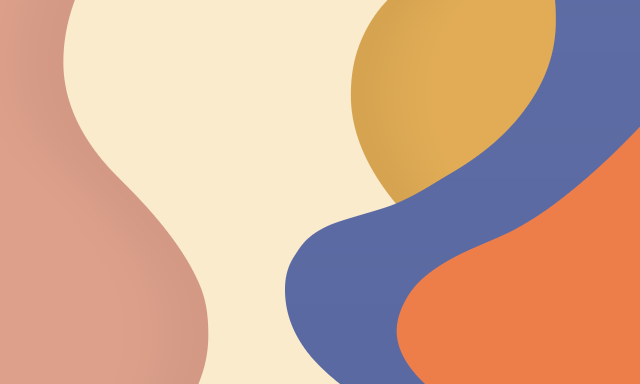
Give the GLSL for this background, as a WebGL 2 fragment shader.

```glsl
#version 300 es
precision highp float;
// Flat abstract background: flowing rose, gold, blue and orange shapes on cream.

uniform vec2 u_resolution;
out vec4 fragColor;

const vec3 CREAM  = vec3(0.980, 0.920, 0.802);
const vec3 ROSE   = vec3(0.865, 0.628, 0.543);
const vec3 GOLD   = vec3(0.882, 0.675, 0.335);
const vec3 BLUE   = vec3(0.360, 0.416, 0.638);
const vec3 ORANGE = vec3(0.930, 0.495, 0.285);

const float ROSE_SHADE = 0.045;  // darkening beside the rose edge
const float GOLD_SHADE = 0.05;   // darkening beside the gold edge
const float SHADE_WIDTH = 0.14;  // reach of both shades, in canvas widths

// Edge knots from top to bottom: height, horizontal place, slope dx/dy.
const vec3 ROSE_EDGE[7] = vec3[7](
    vec3(1.0, 0.117, 0.223), vec3(0.838, 0.099, 0.0),
    vec3(0.591, 0.156, -0.477), vec3(0.476, 0.221, -0.555),
    vec3(0.256, 0.3125, -0.25), vec3(0.127, 0.3255, 0.0),
    vec3(0.0, 0.31, 0.25));
const vec3 GOLD_EDGE[4] = vec3[4](
    vec3(1.0, 0.6055, 0.574), vec3(0.903, 0.5664, 0.272),
    vec3(0.752, 0.5482, 0.0), vec3(0.47, 0.6185, -0.495));
const vec3 BLUE_EDGE[11] = vec3[11](
    vec3(1.0, 0.8672, -0.06), vec3(0.946, 0.8685, 0.0),
    vec3(0.7306, 0.8268, 0.411), vec3(0.5474, 0.7031, 1.03),
    vec3(0.4698, 0.6185, 1.39), vec3(0.4407, 0.5645, 2.02),
    vec3(0.411, 0.5113, 1.27), vec3(0.3334, 0.46, 0.393),
    vec3(0.2457, 0.4453, 0.0), vec3(0.0797, 0.4818, -0.471),
    vec3(0.0, 0.5313, -0.755));
const vec3 ORANGE_EDGE[8] = vec3[8](
    vec3(0.6703, 1.0, 0.574), vec3(0.4763, 0.8724, 0.785),
    vec3(0.4052, 0.8073, 1.087), vec3(0.3491, 0.7331, 1.33),
    vec3(0.2888, 0.6706, 0.785), vec3(0.2198, 0.6341, 0.332),
    vec3(0.1379, 0.6198, 0.0), vec3(0.0, 0.6641, -0.634));

// Cubic Hermite span between two knots, straight beyond its ends.
float span(float y, vec3 a, vec3 b) {
    float h = b.x - a.x;
    float t = (y - a.x) / h;
    if (t < 0.0) return a.y + a.z * (y - a.x);
    if (t > 1.0) return b.y + b.z * (y - b.x);
    float s = 1.0 - t;
    return mix(a.y, b.y, t * t * (3.0 - 2.0 * t)) + h * t * s * (a.z * s - b.z * t);
}

// Defines a function giving the horizontal place of an edge at height y.
#define EDGE(name, K) float name(float y) { float x = 0.0; for (int i = 0; i < K.length() - 1; i++) if (i == 0 || y <= K[i].x) x = span(y, K[i], K[i + 1]); return x; }
EDGE(roseEdge, ROSE_EDGE)
EDGE(goldEdge, GOLD_EDGE)
EDGE(blueEdge, BLUE_EDGE)
EDGE(orangeEdge, ORANGE_EDGE)

// Smooth coverage of the side where d is positive.
float cover(float d) {
    float pixel = length(vec2(dFdx(d), dFdy(d)));
    return clamp(0.5 + d / max(pixel, 1e-5), 0.0, 1.0);
}

// Soft shade that fades with distance inside an edge.
float shade(float d, float amount) {
    return 1.0 - amount * (1.0 - smoothstep(0.0, SHADE_WIDTH, d));
}

void main() {
    vec2 p = gl_FragCoord.xy / u_resolution;

    // Signed horizontal distances into each shape
    float rose = roseEdge(p.y) - p.x;
    float gold = p.x - goldEdge(p.y);
    float blue = p.x - blueEdge(p.y);
    float orange = p.x - orangeEdge(p.y);

    // Layers from back to front
    vec3 color = CREAM;
    color = mix(color, GOLD * shade(gold, GOLD_SHADE), cover(gold));
    color = mix(color, BLUE + 0.012 * (p.y - 0.4), cover(blue));
    color = mix(color, ORANGE, cover(orange));
    color = mix(color, ROSE * shade(rose, ROSE_SHADE), cover(rose));

    fragColor = vec4(color, 1.0);
}
```
